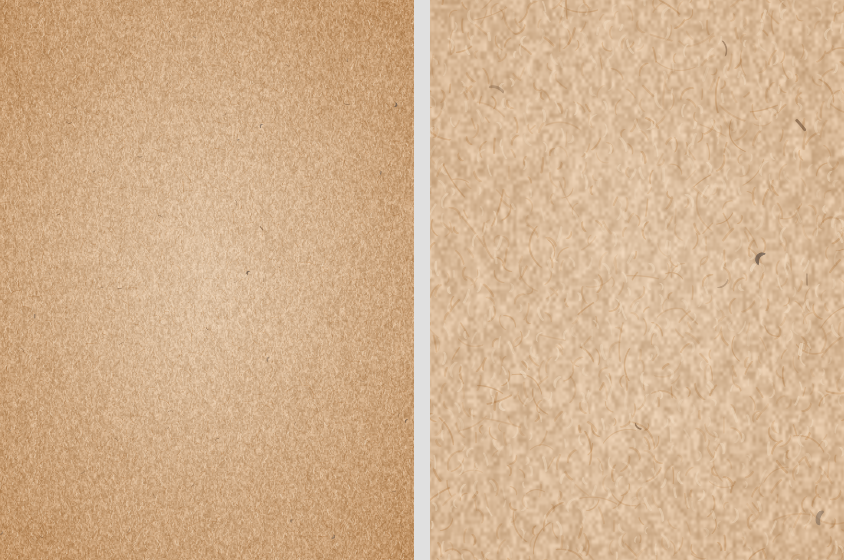
Left: the whole. Right: its middle third, enlarged.
This texture is drawn by a WebGL 2 fragment shader. Its source:

```glsl
#version 300 es
precision highp float;

uniform vec2 u_resolution;
out vec4 outColor;

// Integer hash: four random values in 0..1 per cell and seed
vec4 hash(vec2 cell, float seed) {
  uvec4 v = uvec4(ivec4(cell, seed, cell.x + cell.y) + 4096);
  v = v * 1664525u + 1013904223u;
  v += v.yzxy * v.wxyz;
  v ^= v >> 16u;
  v += v.yzxy * v.wxyz;
  v ^= v >> 15u;
  return vec4(v >> 8u) / 16777216.0;
}

float noise(vec2 p, float seed) {
  vec2 i = floor(p), f = fract(p);
  f = f * f * (3.0 - 2.0 * f);
  float low = mix(hash(i, seed).x, hash(i + vec2(1, 0), seed).x, f.x);
  float high = mix(hash(i + vec2(0, 1), seed).x, hash(i + 1.0, seed).x, f.x);
  return mix(low, high, f.y) - 0.5;
}

// Coverage of scattered curved strands, at most one per grid cell;
// spread is the range of angles around the vertical
float strands(vec2 p, float size, float halfLength, float halfWidth,
              float spread, float density, float seed) {
  float pixel = 1.0 / u_resolution.y;
  vec2 home = floor(p / size);
  float cover = 0.0;
  for (int y = -1; y <= 1; y++) {
    for (int x = -1; x <= 1; x++) {
      vec2 cell = home + vec2(x, y);
      vec4 place = hash(cell, seed);
      vec4 form = hash(cell, seed + 1.0);
      if (place.z > density) continue;
      float angle = 1.5708 + spread * (place.w - 0.5);
      vec2 axis = vec2(cos(angle), sin(angle));
      vec2 d = p - (cell + place.xy) * size;
      vec2 q = vec2(dot(d, axis), dot(d, vec2(-axis.y, axis.x)));
      float reach = halfLength * mix(0.35, 1.0, form.x);
      q.y += (form.y - 0.5) * 0.9 * (q.x * q.x / reach - 0.4 * reach);
      q.x -= clamp(q.x, -reach, reach);
      float w = halfWidth * mix(0.6, 1.2, form.z);
      float edge = 1.0 - smoothstep(w - 0.5 * pixel, w + 0.6 * pixel, length(q));
      cover = max(cover, edge * mix(0.4, 1.0, form.w));
    }
  }
  return cover;
}

void main() {
  vec2 uv = gl_FragCoord.xy / u_resolution;
  vec2 p = gl_FragCoord.xy / u_resolution.y;

  // Pale centre falling off to tan corners, with faint blotches
  float falloff = length(uv - vec2(0.5, 0.51)) * 1.41;
  falloff += 0.08 * noise(p * 7.0, 1.0) + 0.06 * noise(p * 22.0, 2.0);
  falloff = clamp(falloff, 0.0, 1.1);
  vec3 color = mix(vec3(0.868, 0.756, 0.636), vec3(0.754, 0.574, 0.394),
                   pow(falloff, 1.15));

  // Pressed pulp grain, drawn out along the vertical
  vec2 warp = vec2(noise(p * 75.0, 3.0), noise(p * 75.0, 4.0)) * 0.006;
  vec2 g = p + warp;
  float grain = 0.72 * noise(g * vec2(380, 170), 5.0)
              + 0.18 * noise(g * vec2(170, 85), 6.0)
              + 0.95 * noise(p * vec2(512, 430), 7.0);
  color += grain * mix(0.115, 0.155, falloff) * vec3(0.85, 1.0, 1.15);

  // Fine brown hairs and short pale fibres
  float hairs = strands(p, 0.022, 0.012, 0.0005, 3.14, 0.7, 10.0);
  float threads = strands(p, 0.010, 0.005, 0.0006, 1.8, 0.75, 20.0);
  float pale = strands(p, 0.010, 0.004, 0.0007, 1.1, 0.65, 30.0);
  color = mix(color, color * vec3(0.90, 0.80, 0.66), hairs * 0.6);
  color = mix(color, color * vec3(0.92, 0.83, 0.70), threads * 0.6);
  color = mix(color, vec3(0.94, 0.86, 0.76), pale * 0.5);

  // Sparse dark splinters, grey specks and bright chips
  float splinters = strands(p, 0.065, 0.0045, 0.0007, 3.14, 0.28, 40.0);
  float specks = strands(p, 0.11, 0.0032, 0.0014, 2.0, 0.16, 50.0);
  float chips = strands(p, 0.06, 0.004, 0.0009, 1.4, 0.3, 60.0);
  color = mix(color, vec3(0.43, 0.31, 0.21), splinters * 0.6);
  color = mix(color, vec3(0.36, 0.31, 0.28), specks * 0.75);
  color = mix(color, vec3(0.95, 0.88, 0.79), chips * 0.6);

  outColor = vec4(clamp(color, 0.0, 1.0), 1.0);
}
```
